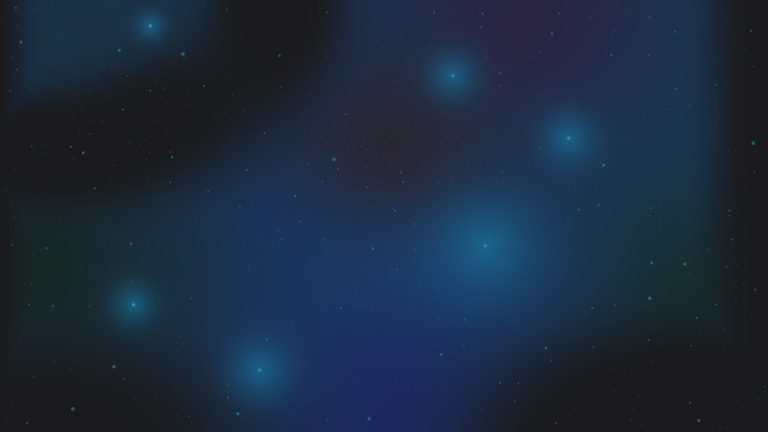
Reproduce this background procedurally as a Shadertoy shader.

```glsl
// A dim nebula with six glowing stars and a dusting of small teal stars.
// Soft elliptical blobs blend the colours, further blobs cut dark voids,
// and hashed grids scatter the small stars. Lengths are in canvas heights.

float hash(vec2 p) {
    vec3 q = fract(vec3(p.xyx) * 0.1031);
    q += dot(q, q.yzx + 33.33);
    return fract((q.x + q.y) * q.z);
}

float blob(vec2 p, vec2 center, vec2 radius) {
    vec2 q = (p - center) / radius;
    return exp(-dot(q, q));
}

vec3 nebula(vec2 p) {
    vec3 col = vec3(0.11, 0.185, 0.30);
    col = mix(col, vec3(0.10, 0.21, 0.32), blob(p, vec2(1.47, 0.65), vec2(0.40)));
    col = mix(col, vec3(0.10, 0.20, 0.39), blob(p, vec2(0.62, 0.39), vec2(0.34, 0.28)));
    col = mix(col, vec3(0.10, 0.24, 0.41), blob(p, vec2(0.93, 0.34), vec2(0.36, 0.24)));
    col = mix(col, vec3(0.11, 0.16, 0.38), blob(p, vec2(0.90, 0.05), vec2(0.27, 0.23)));
    col = mix(col, vec3(0.16, 0.14, 0.26), blob(p, vec2(1.22, 0.96), vec2(0.26, 0.24)));
    col = mix(col, vec3(0.16, 0.15, 0.20), blob(p, vec2(0.90, 0.67), vec2(0.22, 0.18)));
    col = mix(col, vec3(0.10, 0.18, 0.24), blob(p, vec2(0.28, 0.36), vec2(0.30)));
    col = mix(col, vec3(0.09, 0.155, 0.15), blob(p, vec2(0.09, 0.38), vec2(0.19, 0.22)));
    col = mix(col, vec3(0.09, 0.18, 0.19), blob(p, vec2(1.61, 0.34), vec2(0.21, 0.22)));
    col = mix(col, vec3(0.10, 0.19, 0.26), blob(p, vec2(0.20, 0.94), vec2(0.30, 0.22)));

    // Dark voids and side edges
    float dark = blob(p, vec2(0.64, 1.00), vec2(0.17, 0.25))
               + blob(p, vec2(0.12, 0.65), vec2(0.37, 0.15))
               + blob(p, vec2(0.40, 0.78), vec2(0.18, 0.13)) * 0.5
               + blob(p, vec2(0.08, -0.02), vec2(0.52, 0.26))
               + blob(p, vec2(1.42, -0.06), vec2(0.36, 0.30))
               + blob(p, vec2(1.80, 0.00), vec2(0.32, 0.24));
    dark = smoothstep(0.08, 0.85, dark);
    dark = max(dark, smoothstep(0.10, -0.01, p.x));
    dark = max(dark, smoothstep(1.58, 1.74, p.x));
    return mix(col, vec3(0.10, 0.103, 0.108), dark);
}

// One star per chosen cell, kept inside the cell so none is clipped
float stars(vec2 p, float cellSize, float radius, float density) {
    vec2 cell = floor(p / cellSize);
    vec2 offset = 0.2 + 0.6 * vec2(hash(cell + 17.0), hash(cell + 53.0));
    float size = radius * mix(0.6, 1.2, hash(cell + 91.0));
    float soft = 0.7 / iResolution.y;
    float d = length(p - (cell + offset) * cellSize);
    float chosen = step(hash(cell + 7.0), density);
    return chosen * smoothstep(soft, -soft, d - size);
}

void mainImage(out vec4 fragColor, in vec2 fragCoord) {
    vec2 p = fragCoord / iResolution.y;
    vec3 col = nebula(p);

    // Small stars, denser around three clusters
    float density = 0.14 + 0.45 * blob(p, vec2(0.88, 0.55), vec2(0.17, 0.28))
                  + 0.25 * blob(p, vec2(0.30, 0.75), vec2(0.35, 0.25))
                  + 0.25 * blob(p, vec2(1.62, 0.42), vec2(0.25, 0.40));
    float dust = stars(p, 0.022, 0.0013, density) * 0.35;
    dust = max(dust, stars(p + 0.31, 0.045, 0.0022, density * 0.55) * 0.55);
    dust = max(dust, stars(p + 0.73, 0.12, 0.0036, density * 0.7) * 0.7);
    col = mix(col, vec3(0.13, 0.50, 0.56), dust);

    // Glowing stars: position and halo radius
    vec3 glows[6] = vec3[6](
        vec3(1.048, 0.825, 0.060), vec3(1.316, 0.680, 0.065),
        vec3(1.124, 0.431, 0.125), vec3(0.601, 0.143, 0.080),
        vec3(0.309, 0.295, 0.052), vec3(0.348, 0.940, 0.034));
    for (int i = 0; i < 6; i++) {
        float d = length(p - glows[i].xy);
        float t = d / glows[i].z;
        float halo = 0.45 * exp(-t * t) + 0.27 * exp(-3.0 * t);
        col = mix(col, vec3(0.10, 0.46, 0.63), halo);
        col = mix(col, vec3(0.20, 0.62, 0.74), 0.75 * smoothstep(0.006, 0.001, d));
    }

    fragColor = vec4(col, 1.0);
}
```
